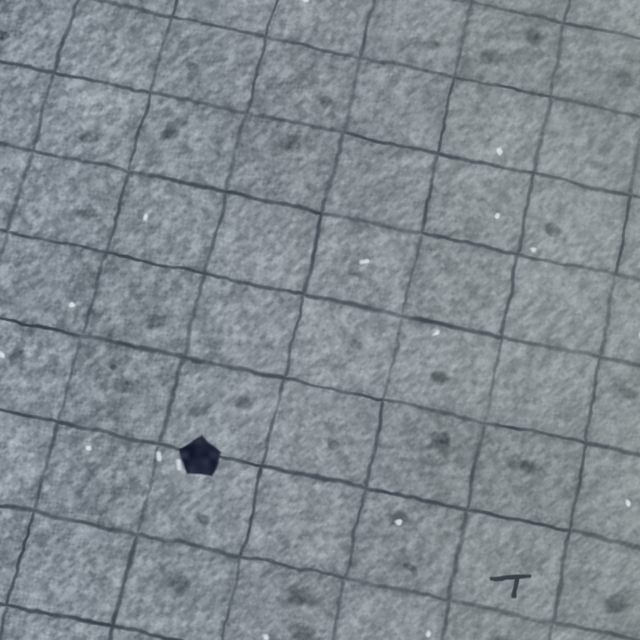
Write a Shadertoy shader that draws this texture.

```glsl
// Weathered grey paving seen at a slant: a grid of square slabs under mild perspective,
// with uneven dark joints, grainy stone from layered value noise, hashed stains and
// pale chips per slab, plus one dark pebble and a small twig.

float hash(vec2 p) {
    return fract(sin(dot(p, vec2(127.1, 311.7))) * 43758.5);
}

float noise(vec2 p) {
    vec2 i = floor(p), f = fract(p);
    f = f * f * (3.0 - 2.0 * f);
    return mix(mix(hash(i), hash(i + vec2(1, 0)), f.x),
               mix(hash(i + vec2(0, 1)), hash(i + vec2(1, 1)), f.x), f.y);
}

float cross2(vec2 a, vec2 b) {
    return a.x * b.y - a.y * b.x;
}

// Inverse perspective: canvas position (y down) to slab column and row
vec2 slabCoords(vec2 p) {
    vec2 across = vec2(0.1546, 0.0329);
    vec2 down = vec2(-0.0387, 0.1223) + 0.0161 * p;
    vec2 d = p - vec2(0.475, 0.460);
    return vec2(cross2(d, down), cross2(across, d)) / cross2(across, down);
}

float segment(vec2 p, vec2 a, vec2 b) {
    vec2 ab = b - a;
    return length(p - a - ab * clamp(dot(p - a, ab) / dot(ab, ab), 0.0, 1.0));
}

float pentagon(vec2 p, float apothem) {
    float sector = 6.28318 / 5.0;
    float a = mod(atan(p.y, p.x) + 0.25, sector) - 0.5 * sector;
    return length(p) * cos(a) - apothem;
}

// Coverage of one joint; the seed varies its width and depth
float joint(float dist, vec2 seed, float wear, float px) {
    float halfWidth = mix(0.0032, 0.0052, hash(seed));
    float depth = mix(0.55, 1.0, hash(seed + 5.3)) * mix(0.55, 1.15, wear);
    return depth * (1.0 - smoothstep(0.0005, halfWidth + 0.5 * px, dist));
}

void mainImage(out vec4 fragColor, in vec2 fragCoord) {
    float px = 1.0 / iResolution.y;
    vec2 p = fragCoord / iResolution.xy;
    p.y = 1.0 - p.y;

    // Slab grid with slightly crooked edges
    vec2 slabSize = vec2(0.156, 0.130);
    vec2 wobble = vec2(noise(p * 24.0), noise(p * 24.0 + 40.0)) - 0.5;
    wobble += 0.6 * (vec2(noise(p * 85.0), noise(p * 85.0 + 70.0)) - 0.5);
    vec2 grid = slabCoords(p) + 0.035 * wobble;
    vec2 id = floor(grid), local = fract(grid);
    vec2 line = round(grid);
    vec2 edge = abs(grid - line) * slabSize;

    // Stone: broad tint, slab tone and streaky grain, coarser on the left
    vec3 color = mix(vec3(0.520, 0.557, 0.590), vec3(0.535, 0.562, 0.572), p.x);
    vec2 streak = mat2(0.8, 0.6, -0.6, 0.8) * p * vec2(1.0, 1.15);
    float grain = 0.15 * (noise(streak * vec2(85, 125)) - 0.5)
                + 0.10 * (noise(streak * 210.0 + 9.0) - 0.5)
                + 0.06 * (noise(p * 42.0) - 0.5);
    color += grain * mix(1.25, 0.75, p.x);
    color += 0.06 * (noise(p * 7.0 + 3.0) - 0.5) + 0.025 * (hash(id + 2.0) - 0.5);

    // Smudged stains on some slabs
    for (int k = 0; k < 2; k++) {
        vec2 seed = id + float(k) * 17.0;
        vec2 center = 0.25 + 0.5 * vec2(hash(seed + 1.7), hash(seed + 8.1));
        float size = mix(0.07, 0.20, hash(seed + 4.4));
        float r = length((local - center) * vec2(1.0, 1.2)) + 0.10 * (noise(p * 60.0) - 0.5);
        float stain = 1.0 - smoothstep(0.3 * size, size, r);
        color -= 0.13 * stain * step(0.62, hash(seed + 6.6));
    }

    // Joints: cross rows are a little crisper than columns
    float wear = noise(p * 30.0 + 12.0);
    float columns = 0.85 * joint(edge.x, vec2(line.x, id.y), wear, px);
    float rows = joint(edge.y, vec2(id.x, line.y) + 37.0, wear, px);
    float gap = max(columns, rows) * mix(1.05, 0.78, p.x);
    color -= 0.035 * (1.0 - smoothstep(0.0, 0.014, min(edge.x, edge.y)));
    color = mix(color, vec3(0.22, 0.255, 0.29), clamp(gap, 0.0, 1.0));

    // Small pale chips
    for (int k = 0; k < 2; k++) {
        vec2 seed = id + 50.0 + float(k) * 23.0;
        vec2 center = 0.08 + 0.84 * vec2(hash(seed), hash(seed + 3.9));
        vec2 d = (local - center) * slabSize;
        float turn = 6.28318 * hash(seed + 7.2);
        d = mat2(cos(turn), sin(turn), -sin(turn), cos(turn)) * d * vec2(1.0, 1.4);
        float r = length(d) + 0.003 * (noise(p * 160.0) - 0.5);
        float chip = 1.0 - smoothstep(0.002, 0.0065 + px, r);
        color = mix(color, vec3(0.86, 0.89, 0.91), 0.9 * chip * step(0.82, hash(seed + 9.5)));
    }

    // Dark pebble with two pale flecks beside it
    vec2 q = p - vec2(0.313, 0.715);
    float pebble = pentagon(q, 0.027) + 0.006 * (noise(p * 55.0) - 0.5);
    vec3 pebbleColor = vec3(0.13, 0.15, 0.22) + 0.12 * (noise(p * 90.0) - 0.5);
    color = mix(color, pebbleColor, 1.0 - smoothstep(-0.002, 0.002 + px, pebble));
    float fleck = min(segment(q, vec2(-0.034, 0.006), vec2(-0.033, 0.016)),
                      segment(q, vec2(-0.065, -0.006), vec2(-0.064, 0.002)));
    color = mix(color, vec3(0.84, 0.87, 0.89), 0.9 - 0.9 * smoothstep(0.001, 0.005 + px, fleck));

    // Twig
    float twig = min(segment(p, vec2(0.768, 0.905), vec2(0.828, 0.900)),
                     segment(p, vec2(0.808, 0.904), vec2(0.803, 0.931)));
    twig += 0.003 * (noise(p * 120.0) - 0.5);
    color = mix(color, vec3(0.20, 0.22, 0.25), 0.9 - 0.9 * smoothstep(0.001, 0.0035 + px, twig));

    fragColor = vec4(clamp(color, 0.0, 1.0), 1.0);
}
```
